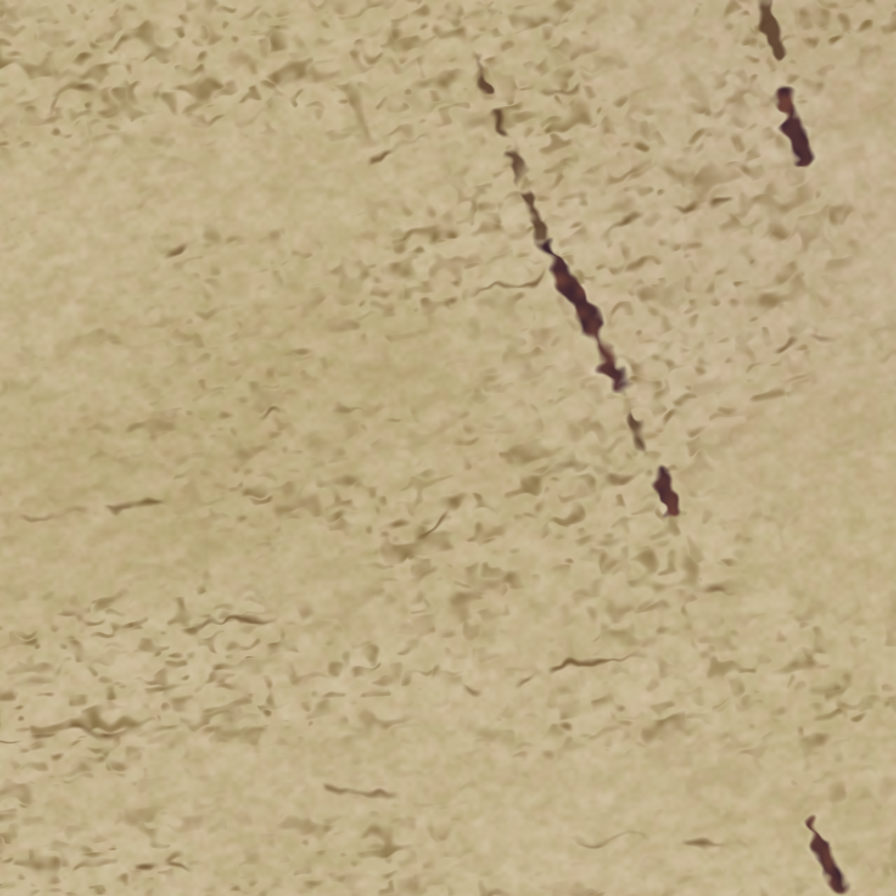
This texture is drawn by a three.js fragment shader. Its source:

```glsl
// Weathered pale stone: soft mottled tan with fine grain, covered by tilted brown
// crumbs and broken seams, and cut by steep dashed cracks of dark purple.
// Value noise gives the grain, scattered strokes the seams, segments the cracks.

varying vec2 vUv;

float hash(vec2 p) {
  vec3 q = fract(p.xyx * 0.1031);
  q += dot(q, q.yzx + 33.33);
  return fract((q.x + q.y) * q.z);
}

float noise(vec2 p) {
  vec2 cell = floor(p), f = fract(p);
  f = f * f * (3.0 - 2.0 * f);
  return mix(mix(hash(cell), hash(cell + vec2(1, 0)), f.x),
             mix(hash(cell + vec2(0, 1)), hash(cell + vec2(1, 1)), f.x), f.y);
}

float fbm(vec2 p) {
  float sum = 0.0, amp = 0.53;
  for (int i = 0; i < 4; i++) {
    sum += amp * noise(p);
    p = mat2(1.6, 1.2, -1.2, 1.6) * p + 17.3;
    amp *= 0.5;
  }
  return sum;
}

// Coordinates whose x axis climbs by the given angle
vec2 tilt(vec2 p, float angle) {
  float c = cos(angle), s = sin(angle);
  return vec2(c * p.x + s * p.y, c * p.y - s * p.x);
}

// Small ragged crumbs, gathered in tilted patches
float flecks(vec2 p) {
  vec2 bend = vec2(noise(p * 65.0 + 5.0), noise(p * 65.0 + 61.0)) - 0.5;
  vec2 q = tilt(p, 0.1 + 0.25 * p.y) + 0.009 * bend;
  float patches = smoothstep(0.36, 0.7, fbm(q * vec2(5.0, 11.0) + 40.0));
  float large = smoothstep(0.62, 1.0, noise(q * vec2(46.0, 95.0) + 9.0));
  float small = smoothstep(0.56, 1.0, noise(q * vec2(78.0, 135.0) + 77.0));
  float worn = 0.45 + 0.9 * noise(p * 95.0 + 33.0);
  return (0.15 + 0.85 * patches) * worn * max(large, 0.75 * small);
}

// Longer strokes broken into dashes, one in each of many rows
float seams(vec2 p) {
  float ink = 0.0;
  float rough = 0.008 * (noise(p * 85.0 + 12.0) - 0.5);
  float worn = noise(p * vec2(60.0, 80.0) + 44.0);
  for (int i = 0; i < 19; i++) {
    float id = float(i);
    float jitter = hash(vec2(id, 3.0));
    vec2 centre = vec2(0.9 * fract(id * 0.618 + 0.2), (id + jitter) / 19.0);
    vec2 q = tilt(p - centre, 0.05 + 0.27 * centre.y + 0.25 * (jitter - 0.5));
    float reach = 0.035 + 0.11 * pow(hash(vec2(id, 8.0)), 2.0);
    float wander = 0.024 * (noise(vec2(q.x * 28.0 + 50.0, id * 7.0)) - 0.5) + rough;
    float gaps = smoothstep(0.2, 0.7, noise(vec2(q.x * 50.0 + 90.0, id * 5.0)));
    float body = 1.0 - smoothstep(0.0, 0.003 + 0.005 * worn, abs(q.y - wander));
    float ends = 1.0 - smoothstep(0.5, 1.0, abs(q.x) / reach);
    ink = max(ink, body * ends * gaps * (0.6 + 0.4 * jitter));
  }
  return ink * (0.6 + 0.6 * worn);
}

// Signed distance to a ragged stroke between two points
float crack(vec2 p, vec2 top, vec2 bottom, float width) {
  p.x += 0.012 * (noise(vec2(p.y * 48.0, 2.0)) - 0.5);
  p += 0.008 * (vec2(noise(p * 90.0 + 7.0), noise(p * 90.0 + 51.0)) - 0.5);
  vec2 along = bottom - top;
  float t = clamp(dot(p - top, along) / dot(along, along), 0.0, 1.0);
  float ragged = 0.1 + 1.2 * noise(p * vec2(45.0, 70.0) + 21.0);
  return length(p - top - along * t) - width * ragged;
}

void main() {
  vec2 p = vUv;

  // Stone: yellow tan to pale cream, paler toward the lower left and the right
  float broad = fbm(tilt(p, 0.25) * vec2(2.5, 4.5) + 3.0) - 0.5;
  float glow = (1.0 - smoothstep(0.0, 0.35, p.y)) * (1.0 - p.x)
             + 0.7 * smoothstep(0.1, 0.4, p.x - 0.52 + 0.46 * (p.y - 0.92));
  vec2 g = tilt(p, 0.2);
  float grain = 0.4 * (noise(g * vec2(48.0, 75.0) + 8.0) - 0.5)
              + 0.4 * (noise(g * vec2(85.0, 120.0)) - 0.5)
              + 0.34 * (noise(p * 160.0 + 31.0) - 0.5);
  float tone = 0.66 + 0.85 * broad + 0.22 * glow + grain;
  vec3 color = mix(vec3(0.70, 0.63, 0.44), vec3(0.788, 0.725, 0.582), tone);

  // Faint rose grey toward the upper right, with small colour speckle
  float rose = smoothstep(0.45, 0.85, p.x) * smoothstep(0.3, 0.75, p.y);
  float speckle = noise(p * 75.0 + 120.0) - 0.5;
  color += vec3(0.0, -0.006, 0.018) * rose + vec3(0.02, -0.008, 0.016) * speckle;

  // Brown marks
  color = mix(color, vec3(0.50, 0.40, 0.23), min(0.72 * flecks(p), 0.8));
  color = mix(color, vec3(0.42, 0.31, 0.17), min(0.85 * seams(p), 0.85));

  // Faint stretches of the cracks, broken into crumbs
  float faint = min(crack(p, vec2(0.53, 0.93), vec2(0.61, 0.73), 0.0075),
                    crack(p, vec2(0.69, 0.56), vec2(0.73, 0.49), 0.007));
  faint = min(faint, crack(p, vec2(0.845, 1.02), vec2(0.862, 0.94), 0.008));
  float crumbs = smoothstep(0.3, 0.65, noise(p * vec2(48.0, 62.0) + 14.0));
  color = mix(color, vec3(0.34, 0.23, 0.16),
              0.85 * crumbs * (1.0 - smoothstep(-0.003, 0.004, faint)));

  // Deep stretches, with a pale rim and a purple core
  float deep = min(crack(p, vec2(0.612, 0.725), vec2(0.692, 0.57), 0.0105),
                   crack(p, vec2(0.735, 0.475), vec2(0.753, 0.43), 0.0095));
  deep = min(deep, crack(p, vec2(0.873, 0.895), vec2(0.895, 0.825), 0.011));
  deep = min(deep, crack(p, vec2(0.91, 0.08), vec2(0.942, 0.01), 0.0085));
  color += vec3(0.02, 0.03, 0.03) * (1.0 - smoothstep(0.004, 0.012, deep));
  vec3 core = mix(vec3(0.20, 0.11, 0.16), vec3(0.42, 0.24, 0.20), noise(p * 80.0));
  color = mix(color, core, 0.95 * (1.0 - smoothstep(-0.004, 0.004, deep)));

  gl_FragColor = vec4(color, 1.0);
}
```
